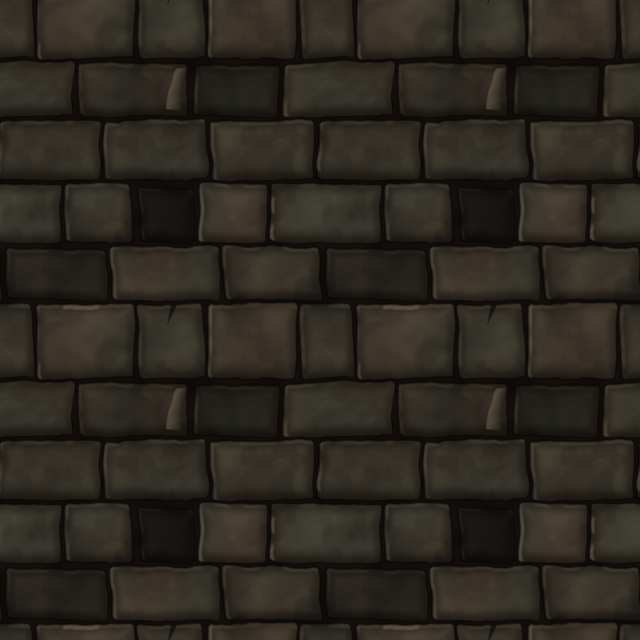
Reproduce this texture procedurally as a WebGL 1 fragment shader.

```glsl
precision highp float;
// Dark hand-painted stone wall: a tile of five uneven courses, repeated 2 x 2.
// Each course lays skewed rounded boxes between its joints; wrapped brush dabs
// colour them, and recessed stones are smaller, darker and set in shadow.
uniform vec2 u_resolution;

const float REPEATS = 2.0;
const float TOP_OFFSET = 0.055;
const vec3 MORTAR = vec3(0.066, 0.050, 0.040);
const vec3 STONE_DARK = vec3(0.172, 0.154, 0.130);
const vec3 STONE_LIGHT = vec3(0.298, 0.276, 0.232);
const vec3 RIM = vec3(0.365, 0.335, 0.290);

float hash(vec2 p) {
  return fract(sin(dot(p, vec2(127.1, 311.7))) * 4375.85);
}

// Value noise with n cells per tile, wrapping at the tile edge.
float noise(vec2 p, float n) {
  p *= n;
  vec2 c = floor(p), f = p - c;
  f = f * f * (3.0 - 2.0 * f);
  vec2 a = mod(c, n), b = mod(c + 1.0, n);
  return mix(mix(hash(a), hash(vec2(b.x, a.y)), f.x),
             mix(hash(vec2(a.x, b.y)), hash(b), f.x), f.y);
}

// Overlapping translucent brush dabs, n cells per tile, wrapping.
float dabs(vec2 p, float n) {
  p *= n;
  vec2 c = floor(p);
  float tone = 0.5;
  for (int j = -1; j <= 1; j++) {
    for (int i = -1; i <= 1; i++) {
      vec2 cell = c + vec2(float(i), float(j));
      vec2 id = mod(cell, n);
      vec2 center = cell + 0.25 + 0.5 * vec2(hash(id + 3.1), hash(id + 7.7));
      float radius = 0.55 + 0.4 * hash(id + 5.3);
      float cover = 1.0 - smoothstep(radius - 0.25, radius, length(p - center));
      tone = mix(tone, hash(id + 11.9), 0.55 * cover);
    }
  }
  return tone;
}

float roundedBox(vec2 p, vec2 halfSize, float r) {
  vec2 b = abs(p) - halfSize + r;
  return length(max(b, 0.0)) + min(max(b.x, b.y), 0.0) - r;
}

// Face colour: dabs, dark borders, broken light rims on the left and top.
vec3 stoneColor(vec2 p, vec2 halfSize, float d, float tone, float rnd, float paint, float wear) {
  float depth = -d;
  vec3 col = mix(STONE_DARK, STONE_LIGHT, clamp(paint + 0.16 * (rnd - 0.5), 0.0, 1.0));
  col *= mix(0.68, 1.0, smoothstep(0.0, 0.04, depth));
  col *= 1.0 - 0.22 * smoothstep(0.4, 1.0, p.y / halfSize.y);
  float band = smoothstep(0.001, 0.005, depth) * (1.0 - smoothstep(0.009, 0.017, depth));
  float left = smoothstep(-0.02, -0.010, -p.x - halfSize.x);
  float top = smoothstep(-0.02, -0.010, -p.y - halfSize.y);
  float rim = max(left * (0.35 + 0.6 * rnd), 0.4 * top) * smoothstep(0.2, 0.7, wear);
  col = mix(col, RIM, 0.85 * band * rim);
  return col * mix(0.32, 1.0, tone);
}

// Lays one course; joints and tones run left to right, zero widths are skipped.
vec3 layCourse(vec3 col, vec2 p, float top, float bottom, vec4 joints, vec4 tones,
               float paint, float wear, float aa) {
  for (int k = 0; k < 4; k++) {
    float width = joints.y - joints.x;
    if (width > 0.02) {
      float tone = tones.x, recess = 1.0 - tone;
      float rnd = hash(vec2(top * 37.0, float(k) + 1.3));
      float turn = hash(vec2(float(k) + 4.6, top * 53.0)) - 0.5;
      vec2 local = p - 0.5 * vec2(joints.x + joints.y, top + bottom);
      local -= floor(local + 0.5);
      local -= 0.007 * recess;
      local += vec2(0.09 * (rnd - 0.5) * local.y, 0.055 * turn * local.x);
      vec2 halfSize = 0.5 * vec2(width, bottom - top) - 0.006 - 0.011 * recess;
      float d = roundedBox(local, halfSize, 0.012);
      col *= mix(0.55, 1.0, smoothstep(0.0, 0.007, abs(d)));
      vec3 face = stoneColor(local, halfSize, d, tone, rnd, paint, wear);
      col = mix(col, face, 1.0 - smoothstep(-aa, aa, d));
    }
    joints = vec4(joints.yzw, joints.x + 1.0);
    tones = tones.yzwx;
  }
  return col;
}

// Soft-edged rectangle mask.
float patchMask(vec2 p, vec2 center, vec2 halfSize, float soft) {
  return 1.0 - smoothstep(-soft, soft, roundedBox(p - center, halfSize, 0.003));
}

void main() {
  vec2 uv = gl_FragCoord.xy / u_resolution;
  vec2 q = fract(vec2(REPEATS * uv.x, TOP_OFFSET - REPEATS * uv.y));
  float aa = 0.8 * REPEATS / min(u_resolution.x, u_resolution.y) + 0.0008;

  // Hand-drawn wobble and painted tone
  float wear = noise(q, 23.0);
  vec2 p = q + 0.010 * (vec2(noise(q, 14.0), noise(q + 0.5, 14.0)) - 0.5)
             + 0.005 * (vec2(wear, noise(q + 0.5, 46.0)) - 0.5);
  float paint = 0.40 * dabs(p, 13.0) + 0.30 * dabs(p, 27.0) + 0.30 * noise(q, 7.0);
  paint = 0.5 + 1.45 * (paint - 0.5);

  // Five courses from the top down
  vec3 col = MORTAR * (0.75 + 0.5 * wear);
  col = layCourse(col, p, 0.0, 0.242, vec4(0.109, 0.424, 0.643, 0.935), vec4(0.95, 0.92, 1.0, 0.95), paint, wear, aa);
  col = layCourse(col, p, 0.242, 0.424, vec4(0.234, 0.589, 0.878, 1.234), vec4(0.74, 0.42, 0.9, 0.9), paint, wear, aa);
  col = layCourse(col, p, 0.424, 0.622, vec4(-0.013, 0.320, 0.654, 0.987), vec4(0.87, 0.95, 0.96, 0.9), paint, wear, aa);
  col = layCourse(col, p, 0.622, 0.818, vec4(0.195, 0.414, 0.617, 0.841), vec4(0.92, 0.18, 1.0, 0.95), paint, wear, aa);
  col = layCourse(col, p, 0.818, 1.0, vec4(0.005, 0.341, 0.693, 1.005), vec4(0.5, 0.96, 0.95, 0.9), paint, wear, aa);

  // Chipped top, notch and pale broken side
  col = mix(col, RIM, 0.75 * patchMask(p, vec2(0.255, 0.017), vec2(0.055, 0.006), 0.003));
  float notch = 0.011 * (1.0 - p.y / 0.075);
  float crack = 1.0 - smoothstep(notch - 0.003, notch + 0.002, abs(p.x - 0.55 + 0.3 * p.y));
  col = mix(col, MORTAR, 0.8 * crack * step(p.y, 0.075) * step(0.006, p.y));
  vec2 side = p + vec2(0.16 * (p.y - 0.333) + 0.012 * (wear - 0.5), 0.0);
  float fade = 1.0 - smoothstep(0.535, 0.575, side.x);
  col = mix(col, RIM, 0.7 * fade * patchMask(side, vec2(0.553, 0.332), vec2(0.018, 0.066), 0.003));

  // Drifting brown and green tints
  vec3 tint = mix(vec3(1.08, 0.98, 0.93), vec3(0.94, 1.02, 1.0), noise(q + 0.25, 8.0));
  gl_FragColor = vec4(col * tint, 1.0);
}
```
